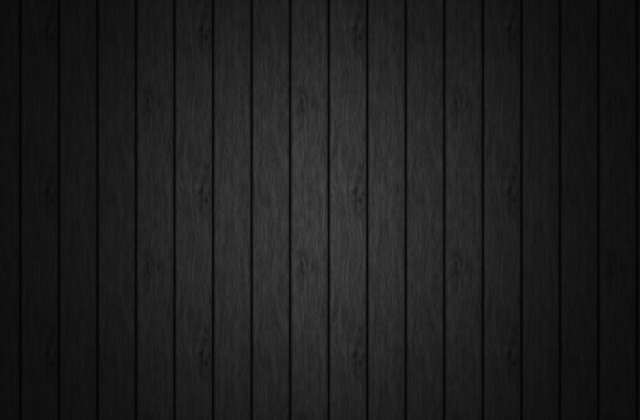
Write a WebGL 1 fragment shader that draws this texture.

```glsl
precision highp float;
// Dark vertical wooden planks under a soft central glow.
// Gradient noise stretched along the boards makes grain, fibres and knots;
// the wood repeats every four boards and every TILE_H upward.

#define PLANK_W 0.06022
#define FIRST_SEAM 0.0318
#define TILE_H 0.2545
#define GLOW_CENTER vec2(0.5, 0.33)
#define GLOW_RADIUS vec2(0.33, 0.37)
#define GLOW_LEVEL 0.172
#define BASE_LEVEL 0.046
#define GRAIN_CONTRAST 0.50
#define SEAM_HALF 0.0010
#define SEAM_SHADE 0.0030

uniform vec2 u_resolution;

vec2 gradientAt(vec2 cell, float seed) {
  vec3 q = fract(vec3(cell.xyx) * vec3(0.1031, 0.1030, 0.0973) + seed * 0.137);
  q += dot(q, q.yzx + 33.33);
  float angle = 6.2832 * fract((q.x + q.y) * q.z);
  return vec2(cos(angle), sin(angle));
}

// Gradient noise that repeats after a whole number of rows in y.
float noise(vec2 p, float rows, float seed) {
  vec2 i = floor(p);
  vec2 f = p - i;
  vec2 w = f * f * f * (f * (f * 6.0 - 15.0) + 10.0);
  float y0 = mod(i.y, rows);
  float y1 = mod(i.y + 1.0, rows);
  float a = dot(gradientAt(vec2(i.x, y0), seed), f);
  float b = dot(gradientAt(vec2(i.x + 1.0, y0), seed), f - vec2(1.0, 0.0));
  float c = dot(gradientAt(vec2(i.x, y1), seed), f - vec2(0.0, 1.0));
  float d = dot(gradientAt(vec2(i.x + 1.0, y1), seed), f - vec2(1.0));
  return mix(mix(a, b, w.x), mix(c, d, w.x), w.y);
}

// Noise with "scale" cells across a board and up one tile.
float boardNoise(vec2 b, vec2 scale, float seed) {
  return noise(b * scale, scale.y, seed);
}

// Soft spot; the vertical distance wraps around the tile.
float spot(vec2 b, vec2 center, vec2 radius) {
  vec2 d = b - center;
  d.y = fract(d.y + 0.5) - 0.5;
  d /= radius;
  return exp(-dot(d, d));
}

float woodGrain(vec2 b, float kind) {
  float seed = kind * 7.0 + 1.0;
  float warp = boardNoise(b, vec2(2.0, 3.0), seed);
  vec2 bent = b + vec2(0.13 * warp, 0.0);

  // Wavy growth rings, broad streaks, then thin fibres
  float rings = sin(6.2832 * (bent.x * 5.0 + 2.2 * boardNoise(b, vec2(1.6, 2.0), seed + 1.0)));
  float streaks = boardNoise(bent, vec2(7.0, 4.0), seed + 2.0);
  float fibres = boardNoise(bent, vec2(17.0, 13.0), seed + 3.0);
  float fine = boardNoise(b, vec2(31.0, 38.0), seed + 4.0);
  float grain = 0.07 * rings + 0.38 * streaks + 0.40 * fibres + 0.34 * fine;

  // Ragged dark blotches and pale flecks on two of the four boards
  float ragged = smoothstep(-0.18, 0.22, boardNoise(bent, vec2(9.0, 17.0), seed + 5.0));
  float first = 1.0 - step(0.5, kind);
  float last = step(2.5, kind);
  float dark = first * (spot(b, vec2(0.76, 0.38), vec2(0.16, 0.10))
    + 0.6 * spot(b, vec2(0.83, 0.53), vec2(0.10, 0.05)));
  dark += last * (0.8 * spot(b, vec2(0.30, 0.98), vec2(0.15, 0.08))
    + 0.6 * spot(b, vec2(0.62, 0.93), vec2(0.12, 0.04)));
  float pale = first * spot(b, vec2(0.22, 0.50), vec2(0.14, 0.12));
  return grain - 0.75 * dark * ragged + 0.30 * pale * (1.0 - ragged);
}

void main() {
  vec2 p = gl_FragCoord.xy / u_resolution.x;
  float pixel = 1.0 / u_resolution.x;

  // Board index, its kind, and coordinates within it
  float across = (p.x - FIRST_SEAM) / PLANK_W;
  float index = floor(across);
  float kind = mod(index, 4.0);
  vec2 board = vec2(across - index, p.y / TILE_H);

  // Central glow falling off towards the borders
  vec2 g = (p - GLOW_CENTER) / GLOW_RADIUS;
  float light = BASE_LEVEL + GLOW_LEVEL * exp(-dot(g, g));

  // Grain and a slight change of tone from board to board
  float tone = 1.0 + 0.035 * sin(kind * 2.4 + 0.8);
  float value = light * tone * (1.0 + GRAIN_CONTRAST * woodGrain(board, kind));

  // Dark groove with a soft shade and a faint lit edge beside it
  float offset = (fract(across + 0.5) - 0.5) * PLANK_W;
  float gap = abs(offset);
  float groove = 1.0 - smoothstep(SEAM_HALF - 0.5 * pixel, SEAM_HALF + pixel, gap);
  float shade = exp(-gap * gap / (SEAM_SHADE * SEAM_SHADE));
  float edge = (offset - 0.0055) / 0.0016;
  value *= 1.0 + 0.08 * exp(-edge * edge);
  value *= (1.0 - 0.42 * shade) * (1.0 - 0.68 * groove);

  gl_FragColor = vec4(vec3(clamp(value, 0.0, 1.0)), 1.0);
}
```
